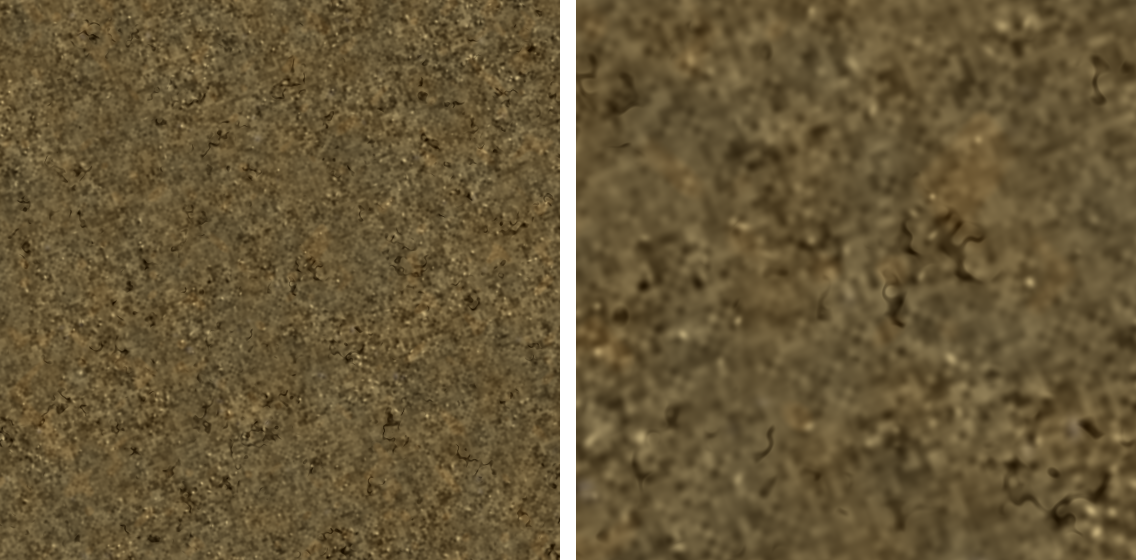
Left, the full canvas; right, a detail of the centre.
Give the GLSL for this texture, as a Shadertoy shader.

```glsl
// Packed brown earth with fine grains, pale grit and short dark cracks.

float hash(vec2 p) {
    vec3 q = fract(p.xyx * vec3(0.1031, 0.1030, 0.0973));
    q += dot(q, q.yzx + 33.33);
    return fract((q.x + q.y) * q.z);
}

float noise(vec2 p) {
    vec2 cell = floor(p), f = fract(p);
    f = f * f * (3.0 - 2.0 * f);
    return mix(mix(hash(cell), hash(cell + vec2(1, 0)), f.x),
               mix(hash(cell + vec2(0, 1)), hash(cell + vec2(1, 1)), f.x), f.y);
}

// Zero-centred noise, turned off the axes to hide its lattice
float grain(vec2 uv, float scale, float angle) {
    float c = cos(angle), s = sin(angle);
    return noise(mat2(c, s, -s, c) * uv * scale + scale * 3.7) - 0.5;
}

// Soft oval pebbles: x is the lit body, y the shadow on its lower left
vec2 pebbles(vec2 uv, float scale, float density) {
    vec2 p = uv * scale, cell = floor(p), result = vec2(0);
    for (int j = -1; j <= 1; j++)
    for (int i = -1; i <= 1; i++) {
        vec2 id = cell + vec2(i, j);
        float present = smoothstep(-0.02, 0.02, density - hash(id + 71.3));
        vec2 d = p - id - vec2(hash(id + 5.1), hash(id + 19.7));
        float turn = 6.283 * hash(id + 43.9);
        vec2 along = vec2(cos(turn), sin(turn));
        float radius = mix(0.2, 0.36, hash(id + 88.2));
        float stretch = mix(0.0, 0.45, hash(id + 27.4));
        float size = length(d - along * dot(d, along) * stretch);
        float body = exp(-size * size / (radius * radius));
        vec2 away = d + vec2(0.32, 0.38);
        float shadow = exp(-dot(away, away) / (radius * radius * 1.6));
        float strength = present * mix(0.4, 1.0, hash(id + 61.5));
        result = max(result, strength * vec2(body, shadow));
    }
    return result;
}

void mainImage(out vec4 fragColor, in vec2 fragCoord) {
    vec2 uv = fragCoord / iResolution.y;

    // Rough patches carry more contrast and grit than smooth ones
    float rough = smoothstep(0.2, 0.8, 0.5 + 0.6 * grain(uv, 13.0, 0.4) + 0.6 * grain(uv, 28.0, 1.1));

    // Layered soil tone, strongest in the fine grains
    float tone = 0.39 + 0.12 * grain(uv, 9.0, 0.7) + 0.18 * grain(uv, 27.0, 0.3);
    tone += mix(0.28, 0.45, rough) * grain(uv, 58.0, 0.9);
    tone += mix(0.55, 0.95, rough) * grain(uv, 110.0, 0.5);
    tone += mix(0.65, 1.1, rough) * grain(uv, 185.0, 1.2);

    // Pale stains, clods and small bright grit
    float stain = smoothstep(0.22, 0.45, grain(uv, 40.0, 0.8));
    tone += 0.2 * stain;
    vec2 grit = pebbles(uv, 98.0, 0.015 + 0.13 * rough * rough);
    vec2 clod = pebbles(uv + 3.0, 56.0, 0.03 + 0.08 * rough);
    tone += 0.35 * clod.x - 0.15 * clod.y;
    tone += 1.45 * grit.x - 0.6 * grit.y;

    // Short broken cracks, frayed by the finer grains
    float contour = abs(grain(uv, 44.0, 0.25) + 0.5 * grain(uv, 120.0, 0.6));
    float broken = smoothstep(0.2, 0.42, grain(uv + 7.0, 24.0, 1.0) + 0.6 * grain(uv, 85.0, 0.1));
    float crack = (1.0 - smoothstep(0.02, 0.17, contour)) * broken;
    tone -= 0.8 * crack * (1.0 - grit.x);

    // Olive brown ramp with warm stains and cooler stones
    vec3 darkSoil = vec3(0.318, 0.26, 0.15);
    vec3 paleSoil = vec3(0.52, 0.45, 0.30);
    vec3 color = mix(darkSoil, paleSoil, max(tone, -1.1));
    color += vec3(0.02, 0.002, -0.012) * stain;
    color += vec3(0.018, 0.0, -0.018) * grain(uv, 22.0, 0.2);
    color += vec3(-0.005, 0.005, 0.05) * clod.x * smoothstep(0.05, 0.3, grain(uv, 21.0, 0.6));
    fragColor = vec4(clamp(color, 0.0, 1.0), 1.0);
}
```
